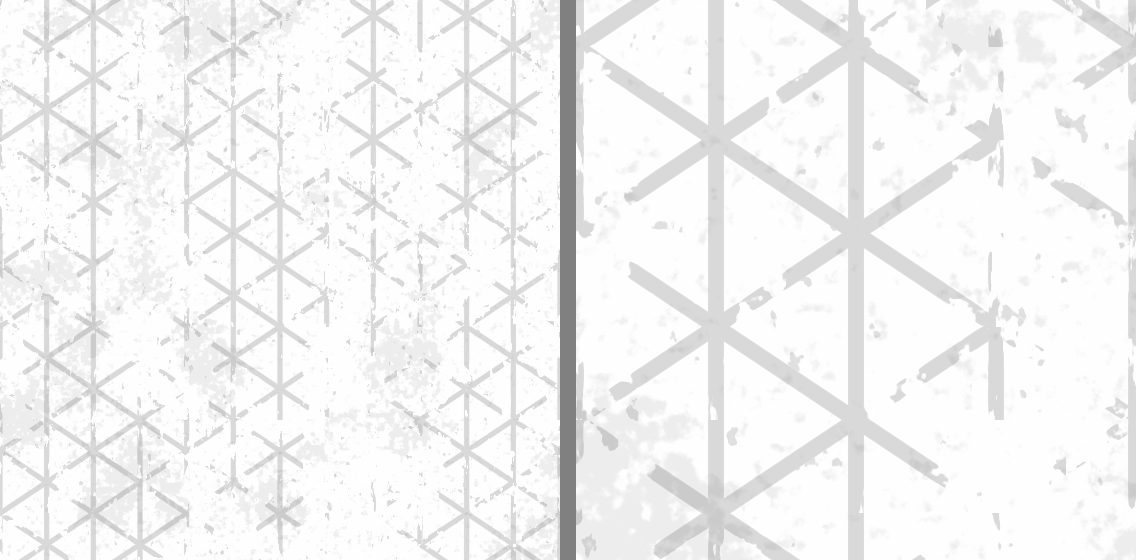
Left, the full canvas; right, a detail of the centre.
A WebGL 2 fragment shader for this pattern:

```glsl
#version 300 es
precision highp float;
// A worn grey triangle lattice: uprights crossed by two sets of diagonals.
// Each arm is a distance to a line, eroded by a column strength, a hash per arm
// and layered noise; clouds of fine dust and loose chips lie over the sheet.

#define COLUMNS 12.0
#define ROWS 9.0
#define ROW_OFFSET 0.75
#define LINE_WIDTH 0.0094
#define ARM_VARIATION 0.42
#define PATCH_WEAR 0.95
#define GRAIN_WEAR 1.25
#define DUST_TINT 0.935
#define PAPER vec3(0.995)
#define INK vec3(0.85)

uniform vec2 u_resolution;
out vec4 fragColor;

// Surviving paint per column: bottom, middle and top of the sheet
const vec3 COLUMN_STRENGTH[12] = vec3[12](
  vec3(0.55, 0.45, 0.10), vec3(0.68, 0.42, 0.68), vec3(0.95, 0.60, 1.00),
  vec3(0.55, 0.15, 0.28), vec3(0.28, 0.40, 0.48), vec3(0.25, 0.95, 0.45),
  vec3(0.80, 0.85, 0.45), vec3(0.08, 0.32, 0.42), vec3(0.12, 0.55, 0.80),
  vec3(0.18, 0.30, 0.40), vec3(0.98, 0.48, 0.90), vec3(0.65, 0.82, 0.70));

float hash(vec2 p) {
  vec3 q = fract(p.xyx * 0.1031);
  q += dot(q, q.yzx + 33.33);
  return fract((q.x + q.y) * q.z);
}

float valueNoise(vec2 p) {
  vec2 cell = floor(p), f = fract(p);
  f = f * f * (3.0 - 2.0 * f);
  return mix(mix(hash(cell), hash(cell + vec2(1, 0)), f.x),
             mix(hash(cell + vec2(0, 1)), hash(cell + vec2(1, 1)), f.x), f.y);
}

float fbm(vec2 p) {
  float sum = 0.0, weight = 0.5;
  for (int octave = 0; octave < 4; octave++) {
    sum += weight * valueNoise(p);
    p = mat2(1.6, 1.2, -1.2, 1.6) * p + 17.3;
    weight *= 0.5;
  }
  return sum / 0.9375;
}

float distanceToInteger(float x) {
  return abs(fract(x + 0.5) - 0.5);
}

float strengthInColumn(float column, float height) {
  vec3 s = COLUMN_STRENGTH[int(mod(column, COLUMNS))];
  float lower = smoothstep(0.17, 0.5, height);
  float upper = smoothstep(0.5, 0.83, height);
  return mix(mix(s.x, s.y, lower), s.z, upper);
}

// Strength blended between neighbouring columns
float strengthAt(float x, float height) {
  float column = floor(x);
  return mix(strengthInColumn(column, height),
             strengthInColumn(column + 1.0, height), smoothstep(0.2, 0.8, x - column));
}

// Coverage of one worn line; armId selects its share of wear
float wornLine(float dist, vec2 armId, float strength, float grain, float pixel) {
  float score = strength - 0.5 + ARM_VARIATION * (hash(armId) - 0.5)
              + GRAIN_WEAR * (grain - 0.5);
  float thinning = 0.004 * clamp(0.12 - score, 0.0, 1.0);
  float shape = 1.0 - smoothstep(-pixel, pixel, dist - 0.5 * LINE_WIDTH + thinning);
  return shape * smoothstep(-0.03, 0.03, score);
}

void main() {
  vec2 uv = gl_FragCoord.xy / u_resolution.y;
  float pixel = 0.7 / u_resolution.y;
  vec2 p = vec2(uv.x * COLUMNS, uv.y * ROWS - ROW_OFFSET);

  // Wear fields, with streaked grain for the uprights
  float patches = PATCH_WEAR * (fbm(uv * 13.0 + 4.7) - 0.5);
  float strength = strengthAt(p.x, uv.y) + patches;
  float grain = fbm(uv * 62.0 + 31.0);
  float streaks = fbm(uv * vec2(125.0, 42.0) + 9.0);

  // Uprights
  float column = floor(p.x + 0.5);
  float uprightStrength = strengthInColumn(column, uv.y) + patches + 0.06;
  float lines = wornLine(distanceToInteger(p.x) / COLUMNS,
                         vec2(column, floor(p.y * 2.0) + 50.0), uprightStrength, streaks, pixel);

  // Rising and falling diagonals
  float slope = 0.5 * COLUMNS / ROWS;
  float perpendicular = inversesqrt(1.0 + slope * slope) / ROWS;
  for (float side = -1.0; side < 2.0; side += 2.0) {
    float across = p.y + side * 0.5 * p.x;
    vec2 armId = vec2(floor(p.x * 2.0) + 90.0, floor(across + 0.5) + 140.0 + 40.0 * side);
    lines = max(lines, wornLine(distanceToInteger(across) * perpendicular,
                                armId, strength, grain, pixel));
  }

  // Loose chips of paint
  float chips = smoothstep(0.76, 0.80, fbm(uv * vec2(82.0, 64.0) + 73.0));
  vec3 color = mix(PAPER, INK, max(lines, 0.8 * chips));

  // Dust gathered in clouds
  float cloud = smoothstep(0.47, 0.78, fbm(uv * 8.0 + 21.0));
  float dust = smoothstep(0.0, 0.25, fbm(uv * 120.0 + 57.0) + 0.42 * cloud - 0.62);
  color *= mix(1.0, DUST_TINT, dust);

  fragColor = vec4(color, 1.0);
}
```
